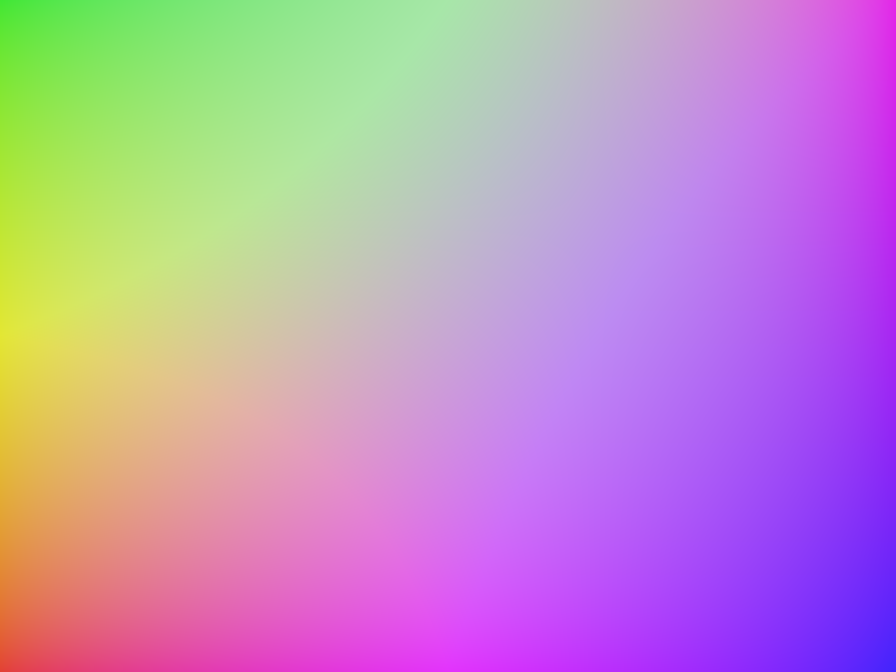
A Shadertoy shader for this background:

```glsl
// Value of a field spread linearly between the four canvas corners
float cornerBlend(vec2 uv, float bottomLeft, float bottomRight, float topLeft, float topRight) {
    float bottom = mix(bottomLeft, bottomRight, uv.x);
    float top = mix(topLeft, topRight, uv.x);
    return mix(bottom, top, uv.y);
}

// Capped light amount mapped between two display levels, blended by energy
float channelLevel(float amount, float darkest, float brightest) {
    float energy = mix(darkest * darkest, brightest * brightest, clamp(amount, 0.0, 1.0));
    return sqrt(energy);
}

vec3 meshGradient(vec2 uv) {
    // Amounts above one form flat plateaus with soft diagonal creases
    float red = cornerBlend(uv, 2.0, 0.0, 0.0, 1.0);
    float green = cornerBlend(uv, 0.0, 0.0, 2.0, 0.0);
    float blue = cornerBlend(uv, 0.0, 2.0, 0.0, 1.0);

    // Green sinks toward the right; blue is strongest along the bottom
    float greenFloor = mix(0.25, 0.14, uv.x);
    float bluePeak = mix(0.99, 0.91, uv.y);

    return vec3(
        channelLevel(red, 0.25, 0.89),
        channelLevel(green, greenFloor, 0.905),
        channelLevel(blue, 0.20, bluePeak));
}

void mainImage(out vec4 fragColor, in vec2 fragCoord) {
    vec2 uv = fragCoord / iResolution.xy;
    fragColor = vec4(meshGradient(uv), 1.0);
}
```
